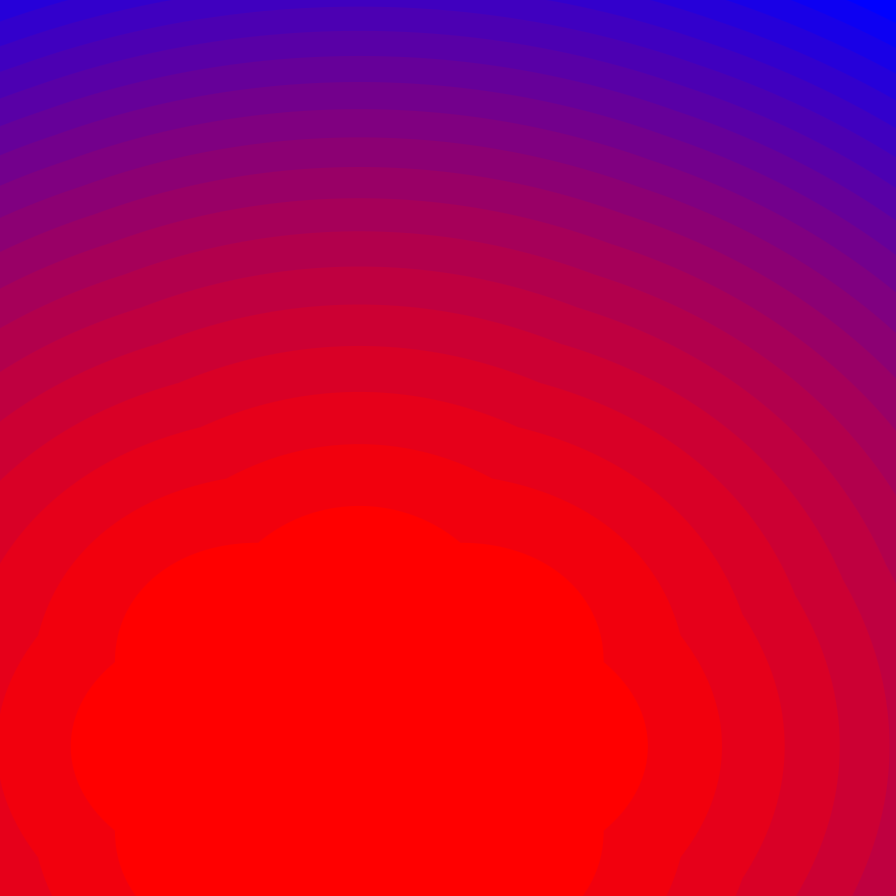
A Shadertoy shader for this background:

```glsl
#define CENTER vec2(0.401, 0.167)
#define STRETCH 1.2
#define PETAL_FREQ 4.0
#define PETAL_DEPTH 0.00309
#define CORE 0.0164
#define BAND_STEP 0.0441
#define BAND_COUNT 20.0
#define INNER_COLOR vec3(1.0, 0.0, 0.0)
#define OUTER_COLOR vec3(0.0, 0.0, 1.0)

// Squared radius with petals that fade outward, measured in bands
float petalField(vec2 p) {
    float radius = max(length(p), 0.001);
    float petals = abs(cos(PETAL_FREQ * atan(p.y, p.x)));
    float field = radius * radius - PETAL_DEPTH * petals / radius;
    return max((field - CORE) / BAND_STEP, 0.0);
}

// Staircase with antialiased risers
float smoothBands(float value) {
    float width = max(fwidth(value), 0.0001);
    float edge = floor(value + 0.5);
    return edge - 1.0 + clamp((value - edge) / width + 0.5, 0.0, 1.0);
}

void mainImage(out vec4 fragColor, in vec2 fragCoord) {
    // Wide ellipse around the flower center
    vec2 p = fragCoord / iResolution.xy - CENTER;
    p.x /= STRETCH;

    // Blend from core to rim in even steps
    float level = smoothBands(petalField(p));
    float blend = clamp(level / BAND_COUNT, 0.0, 1.0);
    fragColor = vec4(mix(INNER_COLOR, OUTER_COLOR, blend), 1.0);
}
```
